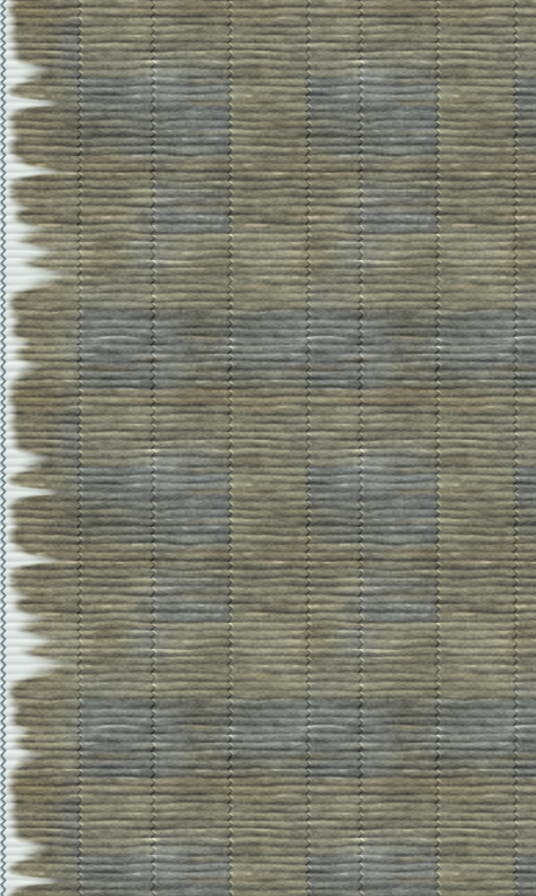
Write a WebGL 1 fragment shader that draws this texture.

```glsl
precision highp float;
// Weathered corrugated sheets: fine horizontal ribs split by scalloped seams.
// A tile of layered, wrapped noise gives streaks, stains and scuffs; a worn
// white edge with tapering streaks runs down the left side.

uniform vec2 u_resolution;

const float TAU = 6.2831853;
const vec2 TILE = vec2(0.387, 0.434);    // repeat size in canvas units
const float FIRST_SEAM = 0.148;          // extra seam near the worn edge
const float TILE_START = 0.285;          // left side of the first full tile
const vec2 INNER_SEAMS = vec2(0.371, 0.747);
const float RIBS = 45.0;                 // ribs per tile
const float PANELS = 5.0;                // tonal bands per tile
const float BASE_TONE = 0.475;
const float RIB_DEPTH = 0.075;
const float SCALLOP = 0.0028;
const float SEAM_WIDTH = 0.0035;
const float DASH_ROW = 0.57;             // height of the scuffed dashes in a tile
const vec3 OLIVE = vec3(1.02, 1.02, 0.87);
const vec3 STEEL = vec3(0.98, 1.01, 0.97);
const vec3 OCHRE = vec3(1.08, 1.0, 0.76);
const vec3 WORN_WHITE = vec3(0.88, 0.91, 0.90);
const vec3 EDGE_BLUE = vec3(0.30, 0.41, 0.46);

float hash(vec2 p) {
  vec3 q = fract(p.xyx * vec3(0.1031, 0.1030, 0.0973));
  q += dot(q, q.yzx + 33.33);
  return fract((q.x + q.y) * q.z);
}

// Smooth noise over the unit tile, wrapping after a whole number of cells
float tileNoise(vec2 uv, vec2 cells, float seed) {
  vec2 p = uv * cells;
  vec2 i = floor(p);
  vec2 f = fract(p);
  f = f * f * (3.0 - 2.0 * f);
  vec2 a = mod(i, cells) + seed;
  vec2 b = mod(i + 1.0, cells) + seed;
  return mix(mix(hash(a), hash(vec2(b.x, a.y)), f.x),
             mix(hash(vec2(a.x, b.y)), hash(b), f.x), f.y);
}

float nearer(float a, float b) {
  return abs(a) < abs(b) ? a : b;
}

// Signed distance to the closest seam (x) and the column number (y)
vec2 findSeam(float x) {
  if (x < TILE_START)
    return vec2(nearer(x - FIRST_SEAM, x - TILE_START), x < FIRST_SEAM ? 3.0 : 2.0);
  float u = fract((x - TILE_START) / TILE.x);
  float d = nearer(nearer(u, u - 1.0), nearer(u - INNER_SEAMS.x, u - INNER_SEAMS.y));
  return vec2(d * TILE.x, step(INNER_SEAMS.x, u) + step(INNER_SEAMS.y, u));
}

void main() {
  vec2 p = gl_FragCoord.xy / u_resolution;
  float pixel = 1.0 / u_resolution.x;
  vec2 uv = vec2((p.x - TILE_START) / TILE.x, (1.0 - p.y) / TILE.y);
  vec2 local = fract(uv);

  // Ribs, with a slight bend and uneven relief
  float ribPos = uv.y * RIBS + 0.35 * (tileNoise(uv, vec2(6.0, 30.0), 3.0) - 0.5);
  float phase = TAU * ribPos;
  float rib = sin(phase) + 0.3 * sin(2.0 * phase + 0.4);
  float relief = 0.55 + 0.9 * tileNoise(uv, vec2(5.0, RIBS), 11.0);

  // Columns and tonal panels
  vec2 seam = findSeam(p.x + SCALLOP * cos(phase));
  float row = floor(local.y * PANELS);
  float panel = hash(vec2(seam.y * 7.0 + 2.0, row * 5.0 + 9.0));

  // Weathering
  float streak = tileNoise(uv, vec2(5.0, 70.0), 23.0);
  float fine = tileNoise(uv, vec2(22.0, 130.0), 41.0);
  float grain = tileNoise(uv, vec2(75.0, 210.0), 67.0);
  float cloud = tileNoise(uv, vec2(4.0, 9.0), 5.0);
  float tone = BASE_TONE + RIB_DEPTH * relief * rib
             + 0.12 * (streak - 0.5) + 0.09 * (fine - 0.5) + 0.09 * (grain - 0.5)
             + 0.05 * (cloud - 0.5) + 0.06 * (panel - 0.5);

  // Pale scuffs on crests and one row of dashes in the first column
  float crest = smoothstep(-0.2, 0.9, rib);
  float scuff = smoothstep(0.78, 0.98, tileNoise(uv, vec2(13.0, RIBS), 83.0));
  float dashes = smoothstep(0.1, 0.9, sin(local.x * TAU * 16.0))
               * (1.0 - smoothstep(0.004, 0.014, abs(local.y - DASH_ROW)))
               * (1.0 - step(0.5, seam.y));
  tone += crest * (0.12 * scuff + 0.16 * dashes);

  // Seam: dark scalloped gap with a light bead beside it
  float gap = 1.0 - smoothstep(0.0, SEAM_WIDTH + 0.5 * pixel, abs(seam.x));
  float bead = 1.0 - smoothstep(0.0, 0.004 + 0.5 * pixel, abs(seam.x - 0.004));
  tone += 0.14 * bead * crest - 0.13 * gap * (1.0 - 0.5 * crest);

  // Olive, steel and ochre staining
  float steel = smoothstep(0.35, 0.75, 0.55 * (1.0 - panel) + 0.45 * cloud);
  float stain = smoothstep(0.55, 0.95, tileNoise(uv, vec2(4.0, 38.0), 97.0));
  float nearEdge = 1.0 - smoothstep(0.06, FIRST_SEAM, p.x);
  vec3 tint = mix(OLIVE, STEEL, steel * (1.0 - nearEdge));
  tint = mix(tint, OCHRE, max(0.4 * stain, nearEdge * (0.25 + 0.5 * stain)));
  vec3 color = tone * tint;

  // Worn left edge, its streaks narrowing to points
  float wedge = tileNoise(vec2(0.0, uv.y), vec2(1.0, 34.0), 131.0);
  float reach = 0.022 + 0.125 * pow(wedge, 3.0) + 0.012 * (fine - 0.5);
  float worn = 1.0 - smoothstep(0.4 * reach, reach + 0.012, p.x);
  color = mix(color, WORN_WHITE + 0.05 * rib * relief, 0.95 * worn);
  float rim = 1.0 - smoothstep(0.0, 0.003 + pixel, abs(p.x - 0.006 - SCALLOP * cos(phase)));
  color = mix(color, EDGE_BLUE, 0.8 * rim);

  gl_FragColor = vec4(clamp(color, 0.0, 1.0), 1.0);
}
```
